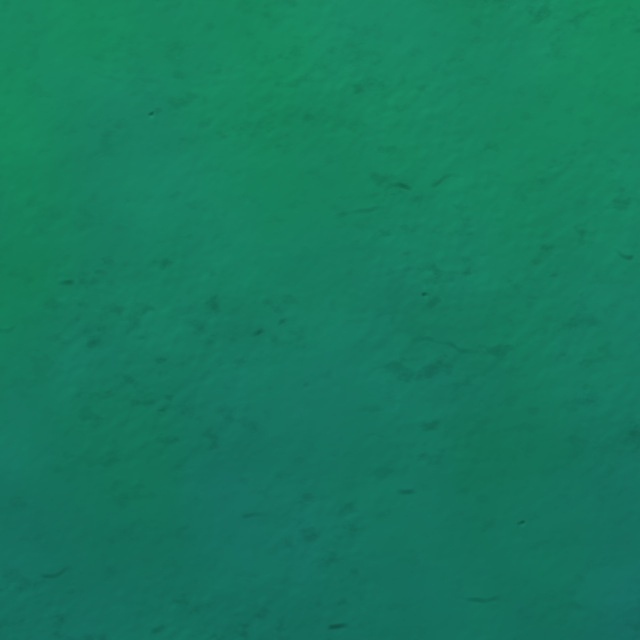
Reproduce this texture procedurally as a WebGL 1 fragment shader.

```glsl
precision highp float;
// Worn green painted plaster: soft vertical shading, blotches, fine bumps, pits and scratches.
uniform vec2 u_resolution;

const vec3 LOW_COLOR = vec3(0.082, 0.436, 0.368);
const vec3 HIGH_COLOR = vec3(0.098, 0.536, 0.374);
const vec3 HUE_SHIFT = vec3(-0.010, 0.005, -0.028);   // teal towards pure green
const float BLOTCH_STRENGTH = 0.10;
const float BUMP_STRENGTH = 0.125;
const float STAIN_STRENGTH = 0.085;
const float SCRATCH_STRENGTH = 0.24;
const float PIT_STRENGTH = 0.27;
const float SCRATCH_CELLS = 5.0;
const float PIT_CELLS = 7.0;
const float TILT = 0.15;                              // lean of the grain, in radians

float hash(vec2 p) {
  vec3 q = fract(vec3(p.xyx) * 0.1031);
  q += dot(q, q.yzx + 33.33);
  return fract((q.x + q.y) * q.z);
}

float noise(vec2 p) {
  vec2 i = floor(p), f = fract(p);
  f = f * f * f * (f * (f * 6.0 - 15.0) + 10.0);
  float low = mix(hash(i), hash(i + vec2(1.0, 0.0)), f.x);
  float high = mix(hash(i + vec2(0.0, 1.0)), hash(i + 1.0), f.x);
  return mix(low, high, f.y);
}

vec2 rotate(vec2 p, float a) {
  float c = cos(a), s = sin(a);
  return vec2(c * p.x + s * p.y, c * p.y - s * p.x);
}

// Layered noise, centred on zero
float fbm(vec2 p) {
  float sum = 0.0, amp = 0.5;
  for (int i = 0; i < 5; i++) {
    sum += amp * (noise(p) - 0.5);
    p = rotate(p, 0.6) * 2.03 + 17.3;
    amp *= 0.5;
  }
  return sum;
}

// Height of the plaster, grain drawn out sideways
float relief(vec2 p) {
  vec2 q = rotate(p, TILT) * vec2(0.75, 1.0);
  vec2 r = rotate(p, 0.7) * vec2(0.8, 1.1);
  return 0.30 * noise(q * 42.0 + 40.0) + 0.35 * noise(r * 78.0 + 90.0)
       + 0.14 * noise(q * 150.0 + 10.0);
}

// Thin broken lines, at most one per cell
float scratches(vec2 uv) {
  vec2 p = uv * SCRATCH_CELLS;
  float mark = 0.0;
  for (int y = -1; y <= 1; y++) {
    for (int x = -1; x <= 1; x++) {
      vec2 cell = floor(p) + vec2(float(x), float(y));
      vec2 centre = cell + vec2(hash(cell + 3.1), hash(cell + 8.7));
      vec2 d = rotate(p - centre, TILT + 0.5 * (hash(cell + 5.5) - 0.6));
      d.y += 0.08 * (noise(vec2(d.x * 7.0, cell.x + 9.0 * cell.y) + 50.0) - 0.5);
      float len = mix(0.15, 0.50, hash(cell + 21.4));
      float line = smoothstep(0.030, 0.004, abs(d.y)) * smoothstep(len, len * 0.3, abs(d.x));
      float rarity = hash(cell + 31.9);
      mark += line * smoothstep(0.45, 1.0, rarity);
    }
  }
  return mark * smoothstep(0.25, 0.60, noise(uv * 38.0 + 70.0));
}

// Small dents: dark core in x, pale lower rim in y
vec2 pits(vec2 uv) {
  vec2 p = uv * PIT_CELLS;
  vec2 cell = floor(p);
  vec2 centre = cell + 0.2 + 0.6 * vec2(hash(cell + 61.3), hash(cell + 74.8));
  vec2 d = rotate(p - centre, 0.35) * vec2(0.7, 1.2);
  d += 0.03 * (vec2(noise(p * 14.0), noise(p * 14.0 + 30.0)) - 0.5);
  float size = mix(0.03, 0.06, hash(cell + 83.2));
  float present = smoothstep(0.84, 0.93, hash(cell + 97.6));
  float core = smoothstep(size, 0.0, length(d));
  float rim = smoothstep(size, 0.0, length(d + vec2(0.0, size * 1.2)));
  return present * vec2(core, rim * (1.0 - core));
}

void main() {
  vec2 uv = gl_FragCoord.xy / u_resolution;

  // Broad light, brighter at the top
  float wide = fbm(uv * 2.2 + 5.0);
  float light = smoothstep(-0.02, 1.08, uv.y + 0.14 * wide);
  vec3 color = mix(LOW_COLOR, HIGH_COLOR, light);

  // Blotches of hue and tone
  float hue = fbm(uv * vec2(5.0, 4.0) + 23.0);
  color += HUE_SHIFT * clamp(hue * 2.4, -1.0, 1.0);
  float tone = BLOTCH_STRENGTH * fbm(uv * vec2(8.0, 10.0) + 61.0);

  // Side-lit bumps, stronger in some areas
  vec2 toLight = vec2(-0.0016, 0.0024);
  float slope = relief(uv - toLight) - relief(uv + toLight);
  float rough = mix(0.55, 1.25, smoothstep(0.25, 0.75, noise(uv * 6.0 + 12.0)));
  tone += BUMP_STRENGTH * slope * rough;

  // Scattered faint dark stains
  vec2 grain = rotate(uv, TILT) * vec2(32.0, 48.0);
  tone -= STAIN_STRENGTH * rough * smoothstep(0.06, 0.38, fbm(grain + 33.0));

  // Marks in the surface
  vec2 dent = pits(uv);
  tone -= SCRATCH_STRENGTH * scratches(uv) + PIT_STRENGTH * dent.x;
  tone += 0.08 * dent.y;

  gl_FragColor = vec4(clamp(color * (1.0 + tone), 0.0, 1.0), 1.0);
}
```
